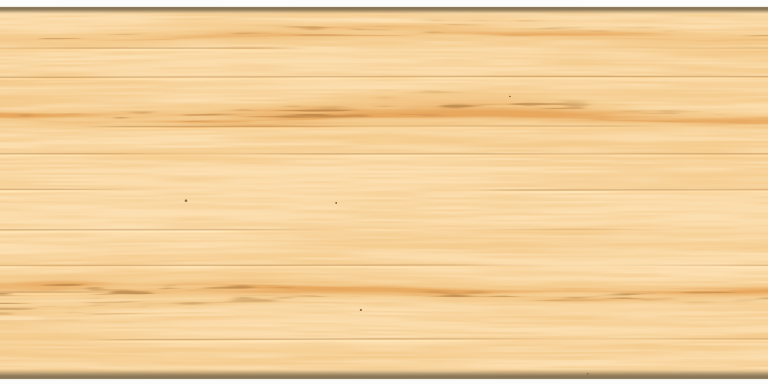
A Shadertoy shader for this texture:

```glsl
#define PALE vec3(0.99, 0.88, 0.70)
#define HONEY vec3(0.96, 0.80, 0.56)
#define AMBER vec3(0.91, 0.66, 0.37)
#define PORE vec3(0.66, 0.47, 0.25)
#define EDGE_SHADE vec3(0.50, 0.43, 0.31)
#define MARGIN vec3(0.99)
#define BOARD_BOTTOM 0.013
#define BOARD_TOP 0.982
#define FINE_GRAIN 0.24
#define LINE_COUNT 9
#define SPECK_COUNT 5

float hash(vec2 p) {
    vec3 q = fract(p.xyx * 0.1031);
    q += dot(q, q.yzx + 33.33);
    return fract((q.x + q.y) * q.z);
}

float noise(vec2 p) {
    vec2 i = floor(p), f = fract(p);
    f = f * f * (3.0 - 2.0 * f);
    float low = mix(hash(i), hash(i + vec2(1, 0)), f.x);
    float high = mix(hash(i + vec2(0, 1)), hash(i + vec2(1, 1)), f.x);
    return mix(low, high, f.y);
}

// Growth ring: x = amber stain, y = fibrous zone on the given side
vec2 ring(vec2 p, float height, float side, float width) {
    float waver = 0.006 * (noise(vec2(p.x * 5.0, height * 90.0)) - 0.5);
    float d = side * (p.y - height - waver);
    float stain = d < 0.0 ? exp(d / 0.014) : exp(-d / (0.006 + 0.15 * width));
    stain *= 0.55 + 0.5 * noise(vec2(p.x * 2.5, height * 40.0));
    float fibre = smoothstep(-0.004, 0.006, d) * (1.0 - smoothstep(0.3 * width, width, d));
    return vec2(stain, fibre);
}

float bump(float x, float centre, float spread) {
    float k = (x - centre) / spread;
    return exp(-k * k);
}

vec2 allRings(vec2 p) {
    float x = p.x;
    vec2 upper = ring(p, 0.902 + 0.008 * cos(3.0 * (x - 1.1)), 1.0,
                      0.025 + 0.035 * bump(x, 1.2, 0.5));
    vec2 middle = ring(p, 0.690 + 0.010 * cos(4.0 * (x - 1.2)), 1.0,
                       0.035 + 0.050 * bump(x, 1.1, 0.45));
    vec2 lower = ring(p, 0.252 + 0.011 * cos(2.3 * (x - 0.2)), -1.0,
                      0.035 + 0.085 * bump(x, 0.1, 0.6));
    return upper * 0.75 + middle + lower;
}

// Thin dark scratch lines, each with a bright lip below
float scratches(vec2 p) {
    float sum = 0.0;
    for (int i = 0; i < LINE_COUNT; i++) {
        float id = float(i);
        float y = 0.06 + 0.86 * (id + hash(vec2(id, 7.0))) / float(LINE_COUNT);
        float d = p.y - y - 0.003 * noise(vec2(p.x * 0.8, id * 9.0));
        float strength = smoothstep(0.3, 0.75, noise(vec2(p.x * 2.0 + id * 13.0, id)));
        sum += strength * (bump(d, 0.0, 0.0022) - 0.5 * bump(d, -0.005, 0.0025));
    }
    return sum;
}

float specks(vec2 p) {
    float sum = 0.0;
    for (int i = 0; i < SPECK_COUNT; i++) {
        float id = float(i);
        vec2 centre = vec2(2.0, 0.9) * vec2(hash(vec2(id, 21.0)), hash(vec2(id, 52.0)));
        float radius = mix(0.002, 0.004, hash(vec2(id, 83.0)));
        sum += 1.0 - smoothstep(0.5 * radius, 1.5 * radius, length(p - centre));
    }
    return min(sum, 1.0);
}

void mainImage(out vec4 fragColor, in vec2 fragCoord) {
    vec2 p = fragCoord / iResolution.y;
    p.x *= 2.0 * iResolution.y / iResolution.x;

    // Grain stretched along the board, with a slight drift
    vec2 g = p + vec2(0.0, 0.012 * noise(p * vec2(1.5, 4.0)));
    float fine = noise(g * vec2(6.0, 190.0));
    float streak = noise(g * vec2(2.0, 62.0) + 17.0);
    float broad = noise(g * vec2(1.1, 13.0) + 41.0);
    float pores = noise(g * vec2(16.0, 150.0) + 73.0);

    vec2 rings = allRings(p);
    float tone = 0.02 + FINE_GRAIN * fine + 0.38 * streak * broad;
    tone += 0.05 * (pores - 0.5);
    tone += 0.65 * rings.x + rings.y * (0.12 + 0.45 * (streak - 0.3));
    tone = clamp(tone, 0.0, 1.0);

    vec3 col = mix(PALE, HONEY, smoothstep(0.0, 0.5, tone));
    col = mix(col, AMBER, smoothstep(0.45, 1.0, tone));

    // Dark pores in the fibrous zones
    float fibreLine = smoothstep(0.55, 0.85, 0.6 * fine + 0.4 * pores);
    col = mix(col, PORE, 0.6 * min(rings.y, 1.0) * fibreLine);

    float scratch = scratches(p);
    col = mix(col, PORE, 0.4 * clamp(scratch, 0.0, 1.0));
    col += 0.08 * clamp(-scratch, 0.0, 1.0);
    col = mix(col, PORE * 0.7, 0.8 * specks(p));

    // Rounded long edges and the margin beyond them
    float top = 1.0 - smoothstep(0.004, 0.020, BOARD_TOP - p.y);
    float bottom = 1.0 - smoothstep(0.004, 0.028, p.y - BOARD_BOTTOM);
    col = mix(col, EDGE_SHADE, 0.92 * max(top, bottom));
    float aa = 0.75 / iResolution.y;
    float board = smoothstep(-aa, aa, min(BOARD_TOP - p.y, p.y - BOARD_BOTTOM));
    col = mix(MARGIN, col, board);

    fragColor = vec4(clamp(col, 0.0, 1.0), 1.0);
}
```
